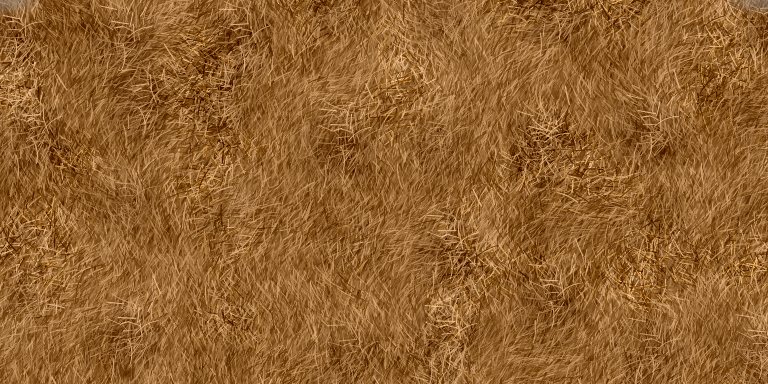
This texture is drawn by a Shadertoy shader. Its source:

```glsl
// Dry straw: layers of fine bent stalks follow a turning flow field, tangled
// in places, then one fan-shaped tuft of pale and dark stalks repeats on a
// loose, jittered lattice. Lengths are in units of the canvas height.

vec3 hash3(vec2 p) {
    vec3 q = fract(p.xyx * vec3(0.1031, 0.1030, 0.0973));
    q += dot(q, q.yxz + 33.33);
    return fract((q.xxy + q.yzz) * q.zyx);
}

float corner(vec2 cell, vec2 offset, vec2 f) {
    return dot(hash3(cell + offset).xy * 2.0 - 1.0, f - offset);
}

float gradientNoise(vec2 p) {
    vec2 i = floor(p), f = fract(p);
    vec2 u = f * f * f * (f * (f * 6.0 - 15.0) + 10.0);
    return mix(mix(corner(i, vec2(0, 0), f), corner(i, vec2(1, 0), f), u.x),
               mix(corner(i, vec2(0, 1), f), corner(i, vec2(1, 1), f), u.x), u.y);
}

// Coverage of a rounded, slightly bent stalk centred on the origin
float stalk(vec2 p, float angle, float halfLength, float halfWidth, float bend) {
    vec2 along = vec2(cos(angle), sin(angle));
    float a = dot(p, along);
    float b = dot(p, vec2(-along.y, along.x)) + bend * a * a;
    float d = length(vec2(max(abs(a) - halfLength, 0.0), b)) - halfWidth;
    return clamp(0.5 - d * iResolution.y, 0.0, 1.0);
}

// Carpet of stalks, one per grid cell in each layer
vec3 carpet(vec2 p, vec3 straw) {
    vec2 streak = vec2(p.x * 0.88 - p.y * 0.47, p.x * 0.47 + p.y * 0.88);
    vec3 color = straw - 0.08 + 0.4 * gradientNoise(streak * vec2(150.0, 30.0));
    const float size = 0.034;
    for (int layer = 0; layer < 18; layer++) {
        float l = float(layer);
        vec2 shift = l * vec2(0.37, 0.61);
        vec2 home = floor(p / size + shift);
        for (int k = 0; k < 9; k++) {
            vec2 cell = home + vec2(k % 3 - 1, k / 3 - 1);
            vec3 r = hash3(cell + l * 17.0);
            vec3 s = hash3(cell + l * 17.0 + 301.0);
            vec2 center = (cell + r.xy - shift) * size;
            float flow = gradientNoise(center * 3.2 + 5.0);
            float wild = smoothstep(-0.1, 0.4, gradientNoise(center * 4.5 + 40.0));
            float angle = 1.35 + 2.6 * flow + (r.z - 0.5) * (1.4 + 1.3 * wild);
            float cover = stalk(p - center, angle, size * mix(0.3, 0.95, s.x * s.x),
                                mix(0.0004, 0.0015, s.y), (s.x - 0.5) * 9.0);
            vec3 tone = straw + (s.z - 0.48) * mix(0.48, 0.85, wild);
            tone += vec3(0.04, 0.0, -0.10) * step(0.83, r.x) * (0.3 + wild);
            color = mix(color, tone, cover * 0.9);
        }
    }
    return color;
}

// Shadowed fans of pale and dark stalks, sharing one shape
vec3 tufts(vec2 p, vec3 color, vec3 straw) {
    const vec2 pitch = vec2(0.275, 0.27);
    vec2 home = floor(p / pitch);
    for (int k = 0; k < 9; k++) {
        vec2 cell = home + vec2(k % 3 - 1, k / 3 - 1);
        vec3 r = hash3(cell + 83.0);
        vec2 q = p - (cell + vec2(0.15, 0.2) + r.xy * vec2(0.25, 0.6)) * pitch;
        float strength = mix(0.3, 1.0, smoothstep(0.1, 0.6, r.z));
        if (length(q) > 0.18) continue;

        float ragged = length(q + vec2(0.02, 0.0)) + 0.09 * gradientNoise(p * 24.0);
        color -= vec3(0.13, 0.12, 0.10) * strength * smoothstep(0.13, 0.01, ragged);
        for (int i = 0; i < 56; i++) {
            vec3 a = hash3(vec2(float(i), 11.0));
            vec3 b = hash3(vec2(float(i), 47.0));
            float ray = mix(0.9, 4.6, a.x);
            vec2 center = vec2(cos(ray), sin(ray)) * mix(0.01, 0.125, a.y)
                        + vec2(0.02, 0.0) + (b.yz - 0.5) * 0.05;
            float cover = stalk(q - center, ray + (a.z - 0.5) * 1.4 + (r.x - 0.5) * 0.4,
                                mix(0.008, 0.034, b.x), mix(0.0005, 0.0016, b.y),
                                (b.x - 0.5) * 12.0);
            vec3 tone = straw + mix(-0.27, 0.36, sqrt(b.z));
            color = mix(color, tone, cover * strength * 0.9);
        }
    }
    return color;
}

void mainImage(out vec4 fragColor, in vec2 fragCoord) {
    vec2 p = fragCoord / iResolution.y;
    float width = iResolution.x / iResolution.y;
    vec3 straw = vec3(0.605, 0.415, 0.215);

    vec3 color = tufts(p, carpet(p, straw), straw);

    // Broad unevenness in brightness
    color += 0.09 * gradientNoise(p * 3.0 + 70.0) + 0.10 * gradientNoise(p * 9.0 + 20.0);

    // Grey, faded upper corners
    vec2 edge = vec2(min(p.x, width - p.x), 1.0 - p.y);
    float faded = smoothstep(0.07, 0.01, length(edge * vec2(0.5, 1.5)));
    color = mix(color, vec3(0.56, 0.50, 0.46), 0.6 * faded);

    fragColor = vec4(clamp(color, 0.0, 1.0), 1.0);
}
```
